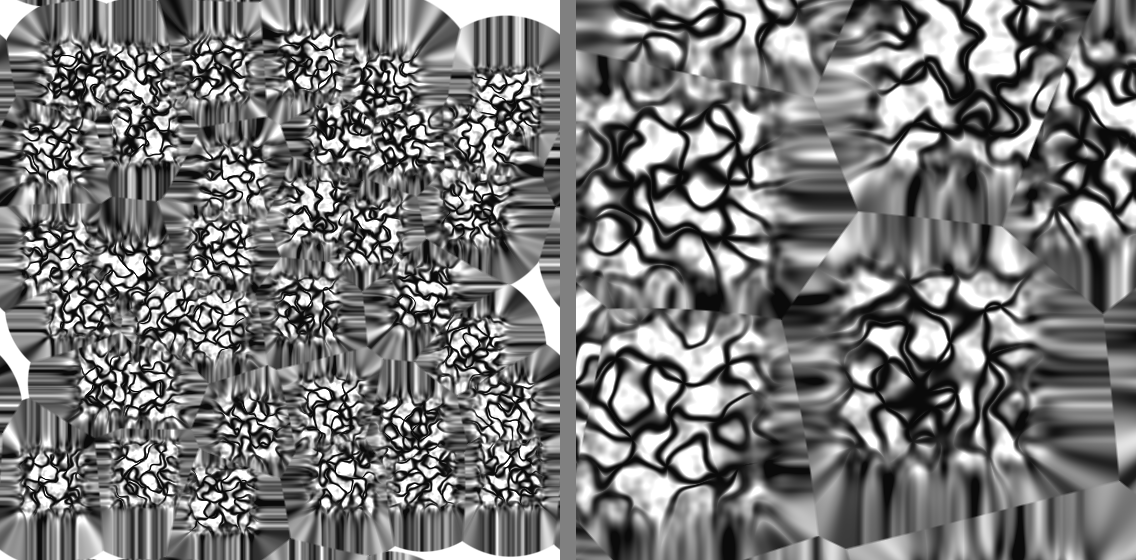
Left: the whole. Right: its middle third, enlarged.
Give the GLSL for this pattern, as a WebGL 2 fragment shader.

```glsl
#version 300 es
precision highp float;

uniform vec2 u_resolution;
out vec4 fragColor;

const int GRID = 6;              // patches per side
const float MARGIN = 0.07;       // keeps patch centres off the border
const float HALF_SIZE = 0.066;   // half width of the detailed square
const float REACH = 0.15;        // how far the stretched rims extend
const vec3 WHITE = vec3(1.0);

// Integer hash giving three values in 0..1
vec3 hash3(ivec3 cell) {
    uvec3 v = uvec3(cell) * 1664525u + 1013904223u;
    v.x += v.y * v.z; v.y += v.z * v.x; v.z += v.x * v.y;
    v ^= v >> 16u;
    v.x += v.y * v.z; v.y += v.z * v.x; v.z += v.x * v.y;
    return vec3(v >> 8u) / 16777216.0;
}

float cornerSlope(ivec2 corner, vec2 offset, int seed) {
    float angle = 6.28319 * hash3(ivec3(corner, seed)).x;
    return dot(vec2(cos(angle), sin(angle)), offset);
}

float gradientNoise(vec2 p, int seed) {
    ivec2 i = ivec2(floor(p));
    vec2 f = fract(p);
    vec2 u = f * f * f * (f * (f * 6.0 - 15.0) + 10.0);
    float low = mix(cornerSlope(i, f, seed),
                    cornerSlope(i + ivec2(1, 0), f - vec2(1, 0), seed), u.x);
    float high = mix(cornerSlope(i + ivec2(0, 1), f - vec2(0, 1), seed),
                     cornerSlope(i + ivec2(1, 1), f - vec2(1, 1), seed), u.x);
    return mix(low, high, u.y);
}

// Soft clamp to a rounded square: detail inside, streaks outside
vec2 stretchRim(vec2 p, float radius) {
    vec2 core = clamp(p, radius - HALF_SIZE, HALF_SIZE - radius);
    vec2 beyond = p - core;
    float len = max(length(beyond), 1e-5);
    return core + beyond / len * radius * tanh(min(len / radius, 8.0));
}

// Dark veins over pale cells, fading to grey mottling at the rim
float patchTone(vec2 p, int id) {
    int seed = id * 8 + 100;
    float radius = mix(0.005, 0.032, hash3(ivec3(id, 7, 3)).x);
    vec2 s = stretchRim(p, radius);
    vec2 warp = vec2(gradientNoise(s * 55.0, seed), gradientNoise(s * 55.0, seed + 1));
    vec2 w = s + 0.009 * warp;

    float veins = min(abs(gradientNoise(w * 37.0, seed + 2)),
                      abs(gradientNoise(w * 31.0, seed + 3)));
    float mottle = gradientNoise(w * 75.0, seed + 4);
    float fine = gradientNoise(s * 150.0, seed + 5);

    float cells = smoothstep(0.015, 0.18, veins) * (1.0 + 0.75 * mottle + 0.3 * fine);
    float rimTone = 0.4 + 0.85 * mottle + 0.55 * fine;
    float rim = smoothstep(0.55, 1.0, max(abs(s.x), abs(s.y)) / HALF_SIZE);
    return clamp(mix(cells + 0.04, rimTone, 0.8 * rim), 0.04, 1.0);
}

void main() {
    float pixel = 1.0 / min(u_resolution.x, u_resolution.y);
    vec2 p = gl_FragCoord.xy * pixel;

    // Two nearest scattered patches, wrapping at the canvas border
    float nearest = 9.0, second = 9.0;
    vec2 nearestOffset = vec2(0.0), secondOffset = vec2(0.0);
    int nearestId = 0, secondId = 0;
    for (int id = 0; id < GRID * GRID; id++) {
        ivec2 cell = ivec2(id % GRID, id / GRID);
        vec3 rnd = hash3(ivec3(cell, 11));
        vec2 place = (vec2(cell) + mix(vec2(0.1), vec2(0.9), rnd.xy)) / float(GRID);
        vec2 offset = p - mix(vec2(MARGIN), vec2(1.0 - MARGIN), place);
        offset -= round(offset);
        float dist = length(offset) * mix(0.88, 1.12, rnd.z);
        if (dist < nearest) {
            second = nearest; secondOffset = nearestOffset; secondId = nearestId;
            nearest = dist; nearestOffset = offset; nearestId = id;
        } else if (dist < second) {
            second = dist; secondOffset = offset; secondId = id;
        }
    }

    // Smooth seam between neighbours, white beyond their reach
    float seam = 0.5 - 0.5 * clamp((second - nearest) / (2.0 * pixel), 0.0, 1.0);
    float tone = patchTone(nearestOffset, nearestId);
    if (seam > 0.0) tone = mix(tone, patchTone(secondOffset, secondId), seam);
    float gap = smoothstep(REACH - pixel, REACH + pixel, nearest);
    fragColor = vec4(mix(vec3(tone), WHITE, gap), 1.0);
}
```
